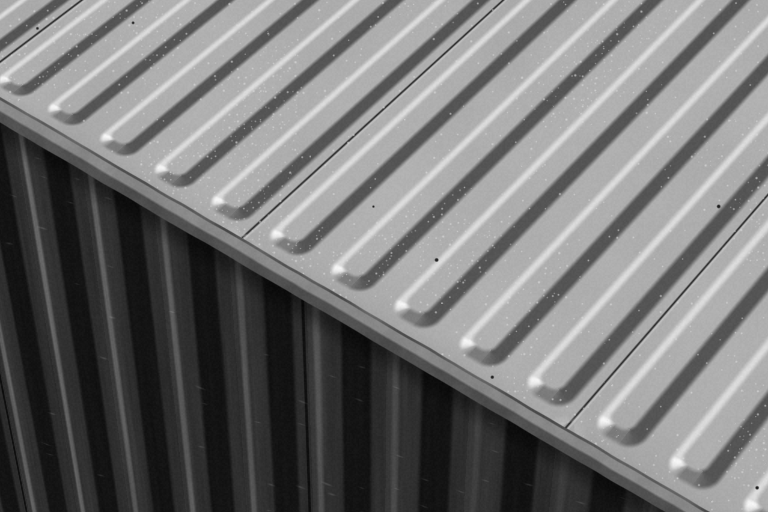
A WebGL 1 fragment shader for this texture:

```glsl
precision highp float;
uniform vec2 u_resolution;

// Perspective, in canvas heights, y pointing down
const float EDGE_SLOPE = 0.585;
const float ROOF_EDGE = 0.190;
const float LIP_DEPTH = 0.050;
const vec2 ROOF_VANISH = vec2(5.016, -3.672);
const vec2 WALL_VANISH = vec2(0.72, 4.39);
// Row position along the edge: start, spacing, growth of spacing
const vec3 RIB_ROW = vec3(-0.006, 0.0957, 0.0022);
const vec3 FOLD_ROW = vec3(0.039, 0.133, 0.0027);
// Rib outlines in units of rib spacing: centre, half width, end, corner radius
const vec4 RIB_BASE = vec4(0.055, 0.325, 0.15, 0.24);
const vec4 RIB_TOP = vec4(0.0, 0.155, 0.345, 0.13);
const float PANEL_RIBS = 5.0;
const float ROOF_SEAM = 4.52;
const float WALL_SEAM = 3.85;
const float SEAM_WIDTH = 0.0016;
// Greys
const float ROOF_TONE = 0.68;
const float LIT_FLANK = 0.86;
const float END_FLANK = 0.44;
const float SHADE_FLANK = 0.33;
const float LIP_TONE = 0.53;
const float LIP_UNDER = 0.31;
const float WALL_TONE = 0.175;
const float WALL_DARK = 0.075;
const float SEAM_TONE = 0.16;
const float DUST_TONE = 0.86;

float hash(vec2 p) {
  vec3 q = fract(vec3(p.xyx) * 0.1031);
  q += dot(q, q.yzx + 33.33);
  return fract((q.x + q.y) * q.z);
}

float noise(vec2 p) {
  vec2 i = floor(p), f = fract(p);
  f = f * f * (3.0 - 2.0 * f);
  return mix(mix(hash(i), hash(i + vec2(1, 0)), f.x),
             mix(hash(i + vec2(0, 1)), hash(i + vec2(1, 1)), f.x), f.y);
}

float fbm(vec2 p) {
  float sum = 0.0, amp = 0.5;
  for (int i = 0; i < 4; i++) {
    sum += amp * noise(p);
    p = p * 2.03 + 17.0;
    amp *= 0.5;
  }
  return sum;
}

// One random dot in some cells of a grid
float specks(vec2 p, float density, float radius, float soft) {
  vec2 id = floor(p);
  vec2 centre = 0.3 + 0.4 * vec2(hash(id + 7.1), hash(id + 23.7));
  float r = radius * (0.4 + 0.6 * hash(id + 51.3));
  float dotMask = 1.0 - smoothstep(r - soft, r + soft, length(fract(p) - centre));
  return dotMask * step(hash(id + 91.9), density);
}

float edgeHeight(vec2 p, float offset) { return p.y - offset - EDGE_SLOPE * p.x; }

// Slides a point along its vanishing ray to the edge and returns x there
float edgeX(vec2 p, vec2 vanish, float offset) {
  float far = edgeHeight(vanish, offset);
  return vanish.x + (p.x - vanish.x) * far / (far - edgeHeight(p, offset));
}

float rowIndex(float x, vec3 row) {
  float root = sqrt(max(row.y * row.y + 4.0 * row.z * (x - row.x), 0.0));
  return (root - row.y) / (2.0 * row.z);
}

vec2 ribCorner(vec2 rib, vec4 shape) {
  return vec2(abs(rib.x - shape.x) - shape.y, shape.z - rib.y) + shape.w;
}

float ribDistance(vec2 rib, vec4 shape) {
  vec2 q = ribCorner(rib, shape);
  return length(max(q, 0.0)) + min(max(q.x, q.y), 0.0) - shape.w;
}

float seamDistance(float n, float seam) {
  return mod(n - seam + 0.5 * PANEL_RIBS, PANEL_RIBS) - 0.5 * PANEL_RIBS;
}

float roof(vec2 p, float px) {
  float n = rowIndex(edgeX(p, ROOF_VANISH, ROOF_EDGE), RIB_ROW);
  float spacing = RIB_ROW.y + 2.0 * RIB_ROW.z * n;
  float depth = -edgeHeight(p, ROOF_EDGE);
  vec2 rib = vec2(fract(n + 0.5) - 0.5, depth / (1.3 * spacing));
  float tone = ROOF_TONE + 0.06 * (fbm(p * 5.0) - 0.47);
  tone -= 0.04 * exp(-depth * 30.0);

  // Pressed rib: bright left flank, dim end, dark right flank
  float top = ribDistance(rib, RIB_TOP), base = ribDistance(rib, RIB_BASE);
  float flank = smoothstep(-0.035, 0.045, top) * (1.0 - smoothstep(-0.06, 0.025, base));
  vec2 normal = max(ribCorner(rib, RIB_BASE), 0.0) + 0.0001;
  normal = normalize(normal * vec2(sign(rib.x - RIB_BASE.x), 1.0));
  float lit = dot(normal, vec2(-0.995, 0.1));
  float flankTone = mix(END_FLANK, lit > 0.0 ? LIT_FLANK : SHADE_FLANK, abs(lit));
  flankTone += 0.12 * smoothstep(0.85, 1.0, dot(normal, vec2(-0.85, 0.53)));
  tone = mix(tone, flankTone, flank);

  // Panel seams with a pale rim
  float seam = seamDistance(n, ROOF_SEAM) * spacing;
  float rim = 1.0 - smoothstep(0.0, SEAM_WIDTH + px, abs(seam - 2.5 * SEAM_WIDTH));
  tone = mix(tone, 0.8, 0.5 * rim);
  tone = mix(tone, SEAM_TONE, 1.0 - smoothstep(SEAM_WIDTH - px, SEAM_WIDTH + px, abs(seam)));

  // Dust, pale stains and rare dark pits
  float dirt = smoothstep(0.38, 0.68, fbm(p * 6.0 + 9.0));
  float dust = specks(p * 70.0, 0.10 + 0.3 * dirt, 0.14, 70.0 * px);
  dust = max(dust, 0.7 * specks(p * 125.0 + 40.0, 0.2 * dirt, 0.18, 125.0 * px));
  float stain = exp(-abs(seam) * 45.0 - depth * 50.0) * smoothstep(0.4, 0.6, fbm(p * 45.0));
  tone = mix(tone, DUST_TONE, max(0.65 * dust, 0.7 * stain));
  return mix(tone, 0.12, specks(p * 9.0 + 3.0, 0.06, 0.035, 9.0 * px));
}

float wall(vec2 p, float px) {
  float offset = ROOF_EDGE + LIP_DEPTH;
  float m = rowIndex(edgeX(p, WALL_VANISH, offset), FOLD_ROW);
  float u = fract(m + 0.1) - 0.1;
  float shade = smoothstep(0.3, 0.37, u) * (1.0 - smoothstep(0.67, 0.74, u));
  float tone = mix(WALL_TONE + 0.03 * (1.0 - smoothstep(0.0, 0.35, abs(u))), WALL_DARK, shade);

  // Narrow lit fold, fading to the right
  float fold = smoothstep(-0.05, 0.0, u) * (1.0 - smoothstep(0.03, 0.09, u));
  tone += fold * mix(0.17, 0.05, smoothstep(0.0, 1.1, p.x));
  float seam = abs(seamDistance(m, WALL_SEAM)) * FOLD_ROW.y;
  tone *= 1.0 - 0.65 * (1.0 - smoothstep(0.001, 0.001 + 1.5 * px, seam));

  // Vertical streaks, short scratches and the shadow under the lip
  tone *= 0.82 + 0.36 * fbm(vec2(m * 14.0, p.y * 4.0));
  vec2 slant = vec2(p.x * 16.0, (p.y - 0.3 * p.x) * 60.0);
  tone += 0.10 * specks(slant + 0.3 * noise(p * 30.0), 0.08, 0.1, 60.0 * px);
  return tone * (0.6 + 0.4 * smoothstep(0.0, 0.06, edgeHeight(p, offset)));
}

void main() {
  float px = 1.0 / u_resolution.y;
  vec2 p = gl_FragCoord.xy * px;
  p.y = 1.0 - p.y;
  float drop = edgeHeight(p, ROOF_EDGE) + 0.002 * (noise(p * 25.0) - 0.5);

  // Folded lip between roof and wall
  float lip = mix(LIP_TONE, LIP_UNDER, smoothstep(0.024, 0.031, drop));
  lip += 0.08 * (fbm(p * 30.0) - 0.47);
  float tone = mix(roof(p, px), lip, smoothstep(-px, px, drop));
  float crease = 1.0 - smoothstep(0.001, 0.001 + 2.0 * px, abs(drop - 0.002));
  tone = mix(tone, 0.25, crease * (0.45 + 0.5 * noise(p * 18.0)));
  tone = mix(tone, wall(p, px), smoothstep(-px, px, drop - LIP_DEPTH));

  tone += 0.025 * (noise(p * 340.0) - 0.5);
  gl_FragColor = vec4(vec3(clamp(tone, 0.0, 1.0)), 1.0);
}
```
